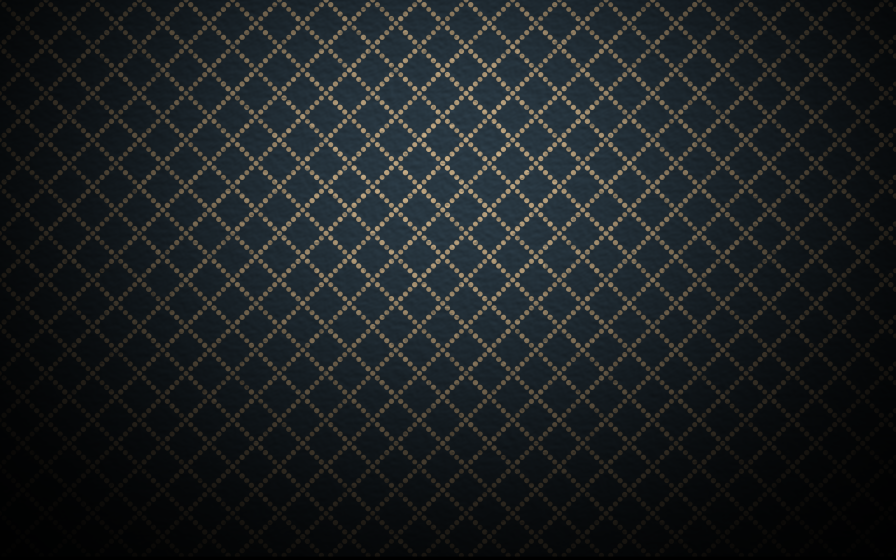
This pattern is drawn by a WebGL 2 fragment shader. Its source:

```glsl
#version 300 es
precision highp float;

uniform vec2 u_resolution;
out vec4 outColor;

const float ROWS = 12.0;           // diamonds from bottom to top
const float DOTS_PER_SIDE = 5.0;
const float DOT_RADIUS = 0.077;    // in diamond sides
const vec2 LATTICE_SHIFT = vec2(0.3875, 0.0);
const vec3 SLATE = vec3(0.160, 0.218, 0.258);
const vec3 GOLD = vec3(0.715, 0.620, 0.480);

float hash(vec2 p) {
    vec3 q = fract(vec3(p.xyx) * 0.1031);
    q += dot(q, q.yzx + 33.33);
    return fract((q.x + q.y) * q.z);
}

float valueNoise(vec2 p) {
    vec2 cell = floor(p);
    vec2 f = fract(p);
    f = f * f * (3.0 - 2.0 * f);
    float low = mix(hash(cell), hash(cell + vec2(1.0, 0.0)), f.x);
    float high = mix(hash(cell + vec2(0.0, 1.0)), hash(cell + vec2(1.0, 1.0)), f.x);
    return mix(low, high, f.y);
}

float grain(vec2 p) {
    return 0.65 * valueNoise(p) + 0.35 * valueNoise(p * 2.1 + 17.0);
}

// Grain lit from above, centred on zero
float relief(vec2 p) {
    return grain(p) - grain(p + vec2(0.25, 0.7));
}

// Centre of the closest dot on either family of grid lines
vec2 nearestDot(vec2 q, float dotsPerSide) {
    vec2 line = round(q);
    vec2 bead = round(q * dotsPerSide) / dotsPerSide;
    vec2 onU = vec2(line.x, bead.y);
    vec2 onV = vec2(bead.x, line.y);
    return distance(q, onU) < distance(q, onV) ? onU : onV;
}

float disc(vec2 offset, float radius, float blur) {
    return 1.0 - smoothstep(-blur, blur, length(offset) - radius);
}

float spotlight(vec2 p, vec2 center, vec2 spread) {
    vec2 d = (p - center) / spread;
    return exp(-pow(dot(d, d), 1.15));
}

void main() {
    vec2 uv = gl_FragCoord.xy / u_resolution.y;
    vec2 p = uv - 0.5 * u_resolution / u_resolution.y;

    // Diagonal lattice: one unit is one diamond side
    vec2 cell = p * ROWS - LATTICE_SHIFT;
    vec2 q = vec2(cell.x + cell.y, cell.x - cell.y);
    float pixel = ROWS * sqrt(2.0) / u_resolution.y;

    // Dots with small differences in size and tone
    vec2 center = nearestDot(q, DOTS_PER_SIDE);
    float variation = hash(round(center * DOTS_PER_SIDE) + 200.0);
    float radius = DOT_RADIUS * mix(0.95, 1.05, variation);
    float dots = disc(q - center, radius, 0.65 * pixel);

    // Rough wall and worn gilding
    vec2 surface = (uv + 3.0) * vec2(95.0, 140.0);
    float bump = relief(surface);
    float wear = smoothstep(0.55, 0.85, grain(surface * 1.3 + 41.0));
    vec3 wall = SLATE * (1.0 + 0.22 * bump);
    vec3 gilding = GOLD * mix(0.92, 1.06, variation) * (1.0 + 0.15 * bump);
    gilding = mix(gilding, wall, 0.3 * wear);

    // Light from the upper middle, dark strip along the bottom
    float light = spotlight(p, vec2(0.01, 0.2), vec2(0.64, 0.51));
    float strip = smoothstep(0.004, 0.008, uv.y);
    vec3 color = mix(wall, gilding, dots) * light * strip;
    outColor = vec4(color, 1.0);
}
```
